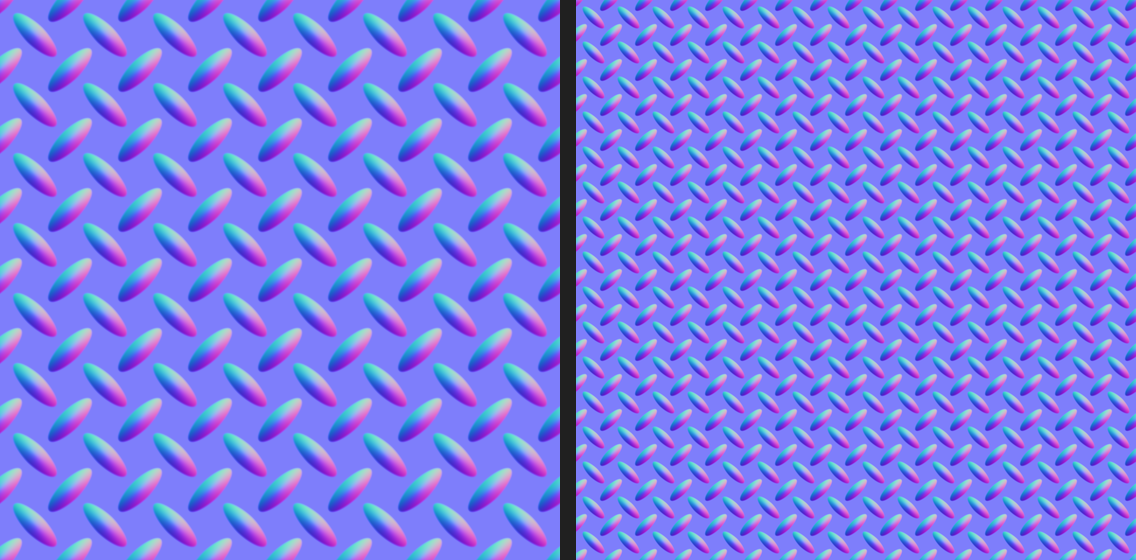
Left, the tile; right, the same tile 2 across and 2 down.
Give the GLSL for this texture map, as a three.js fragment shader.

```glsl
// Tangent-space normal map of diamond tread plate: 8 by 8 cells, each with a
// falling lozenge at its centre and a rising one shared by its corners.
// Each lozenge is a soft-edged dome whose slope grows from its middle to its rim.
varying vec2 vUv;

// Surface slope of a lozenge at the origin, with its long axis along a unit vector.
vec2 lozengeSlope(vec2 p, vec2 axis) {
  vec2 side = vec2(-axis.y, axis.x);
  vec2 halfSize = vec2(0.413, 0.142);
  vec2 q = vec2(dot(p, axis), dot(p, side)) / halfSize;

  // Slightly pointed ellipse, with its value turned into an approximate distance
  float rim = pow(abs(q.x), 1.7) + q.y * q.y - 1.0;
  vec2 gradient = vec2(1.7 * pow(abs(q.x), 0.7), 2.0 * abs(q.y)) / halfSize;
  float dist = rim / max(length(gradient), 0.001);
  float inside = 1.0 - smoothstep(-0.024, 0.022, dist);

  // Dome slope, a little steeper near the ridge than a plain paraboloid
  vec2 slope = 1.5 * q * pow(dot(q, q) + 0.02, -0.08);
  return inside * (axis * slope.x + side * slope.y);
}

void main() {
  vec2 cell = vUv * 8.0;
  vec2 slope = vec2(0.0);

  // Two interleaved lattices, half a cell apart, with crossed axes
  for (int i = 0; i < 2; i++) {
    float lattice = float(i);
    vec2 p = fract(cell + 0.5 * lattice) - 0.5;
    vec2 axis = vec2(1.0, 2.0 * lattice - 1.0) * sqrt(0.5);
    slope += lozengeSlope(p, axis);
  }

  // Pack the normal into colour
  vec3 normal = normalize(vec3(slope, 1.0));
  gl_FragColor = vec4(normal * 0.5 + vec3(0.495, 0.495, 0.485), 1.0);
}
```
